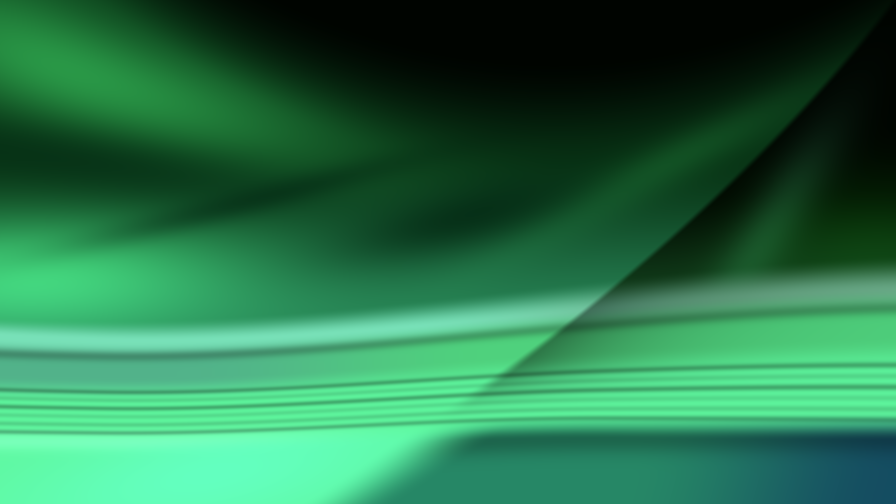
Reproduce this background procedurally as a Shadertoy shader.

```glsl
// Soft green light curtains with a diagonal fold and a bright flowing ribbon.

const float ASPECT = 16.0 / 9.0;
const int STRANDS = 6;
const float STRAND_WIDTH = 0.022;
const float FOLD_SOFTNESS = 0.010;

const vec3 NIGHT = vec3(0.00, 0.015, 0.00);
const vec3 CURTAIN_HIGH = vec3(0.03, 0.20, 0.08);
const vec3 CURTAIN_LOW = vec3(0.15, 0.51, 0.33);
const vec3 MOSS = vec3(0.10, 0.30, 0.15);
const vec3 EMERALD = vec3(0.14, 0.40, 0.22);
const vec3 SHADE = vec3(0.01, 0.15, 0.07);
const vec3 FOLD_GREEN = vec3(0.07, 0.25, 0.11);
const vec3 MINT = vec3(0.47, 0.88, 0.72);
const vec3 PALE_SAGE = vec3(0.42, 0.68, 0.54);
const vec3 JADE = vec3(0.32, 0.70, 0.54);
const vec3 LEAF = vec3(0.31, 0.82, 0.49);
const vec3 NEON = vec3(0.37, 0.97, 0.62);
const vec3 AQUA = vec3(0.39, 1.00, 0.75);
const vec3 SEA = vec3(0.15, 0.53, 0.40);
const vec3 DEEP_BLUE = vec3(0.08, 0.30, 0.38);

float hash(float n) {
    n = fract(n * 0.1031);
    n *= n + 33.33;
    return fract(n * (n + n));
}

float bell(float x, float width) {
    x /= width;
    return exp(-x * x);
}

// Rotated elliptical falloff, 1 at the centre
float glow(vec2 p, vec2 centre, vec2 radii, float angle) {
    float c = cos(angle), s = sin(angle);
    vec2 d = mat2(c, -s, s, c) * (p - centre) / radii;
    return exp(-dot(d, d));
}

// Hanging light to the left of the fold
vec3 curtain(vec2 p) {
    vec3 col = mix(CURTAIN_LOW, CURTAIN_HIGH, smoothstep(0.34, 0.70, p.y));
    col += MOSS * glow(p, vec2(0.28, 0.81), vec2(0.44, 0.11), -0.27);
    col += MOSS * 0.6 * glow(p, vec2(0.0, 0.95), vec2(0.30, 0.14), -0.4);
    col += EMERALD * glow(p, vec2(0.06, 0.46), vec2(0.42, 0.12), 0.0);
    col += MOSS * 0.4 * glow(p, vec2(1.33, 0.68), vec2(0.35, 0.045), 0.5);
    col = mix(col, SHADE, 0.55 * glow(p, vec2(0.20, 0.68), vec2(0.42, 0.06), -0.15));
    col = mix(col, SHADE, 0.55 * glow(p, vec2(0.53, 0.61), vec2(0.35, 0.028), 0.25));
    col = mix(col, SHADE, 0.75 * glow(p, vec2(0.93, 0.57), vec2(0.24, 0.06), 0.25));
    float x = p.x - 1.1;
    float nightEdge = 0.775 + 0.42 * x * x;
    return mix(col, NIGHT, smoothstep(-0.13, 0.11, p.y - nightEdge));
}

// Dark space behind the fold, with a faint ray and a green haze
vec3 behindFold(vec2 p) {
    vec3 col = mix(FOLD_GREEN, NIGHT, smoothstep(0.38, 0.63, p.y));
    col += vec3(0.02, 0.14, 0.02) * glow(p, vec2(1.74, 0.54), vec2(0.28, 0.12), 0.0);
    col += vec3(0.06, 0.16, 0.11) * glow(p, vec2(1.54, 0.57), vec2(0.22, 0.055), 1.0);
    return col;
}

// Ribbon colour at a depth from 0 (upper rim) to 1 (lower rim)
vec3 ribbon(float x, float depth) {
    vec3 rim = mix(MINT, PALE_SAGE, smoothstep(0.8, 1.5, x));
    vec3 body = mix(JADE, LEAF, smoothstep(0.35, 1.0, x));
    vec3 col = mix(rim, body, smoothstep(0.10, 0.28, depth));
    col = mix(col, NEON, smoothstep(0.42, 0.65, depth));
    col *= 1.0 - 0.25 * bell(depth - 0.23, 0.045);
    for (int i = 0; i < STRANDS; i++) {
        float k = float(i);
        float line = 0.54 + 0.072 * k + 0.035 * x;
        float strength = 0.08 + 0.24 * hash(k + 7.0);
        col *= 1.0 - strength * bell(depth - line, STRAND_WIDTH);
    }
    return col;
}

void mainImage(out vec4 fragColor, in vec2 fragCoord) {
    vec2 p = fragCoord / iResolution.xy * vec2(ASPECT, 1.0);

    // Signed distance across the curved fold, positive on its right
    float side = p.x - (0.625 + 1.55 * p.y - 0.40 * p.y * p.y);
    float softness = FOLD_SOFTNESS + 0.03 * (1.0 - smoothstep(0.0, 0.4, p.y));
    float folded = smoothstep(-softness, softness, side);
    vec3 col = mix(curtain(p), behindFold(p), folded);

    // Ribbon rims and the depth between them
    float top = 0.34 + 0.012 * exp(-4.0 * p.x) + 0.12 * smoothstep(0.2, 1.9, p.x);
    float bottom = 0.12 + 0.035 * smoothstep(0.2, 1.2, p.x);
    float depth = (top - p.y) / (top - bottom);

    // Pool of light under the ribbon, cooling towards the right corner
    vec3 cool = mix(SEA, DEEP_BLUE, smoothstep(1.25, 1.8, p.x + 0.3 * (0.1 - p.y)));
    cool *= 1.0 - 0.25 * bell(p.y - bottom + 0.025, 0.03);
    vec3 warm = mix(NEON, AQUA, glow(p, vec2(0.42, 0.06), vec2(0.40, 0.12), 0.2));
    vec3 pool = mix(warm, cool, smoothstep(-0.03, 0.16, side));

    // The fold dims the ribbon beside its edge
    vec3 band = ribbon(p.x, depth);
    float dimming = folded * exp(-max(side, 0.0) * 4.5);
    band *= 1.0 - 0.45 * dimming * (1.0 - smoothstep(0.45, 0.95, depth));
    band = mix(band, pool, smoothstep(0.90, 1.10, depth));
    band += vec3(0.10, 0.04, 0.10) * bell(depth - 0.98, 0.08) * (1.0 - smoothstep(0.2, 0.9, p.x));

    float rimBlur = 0.018 + 0.010 * p.x;
    col = mix(col, band, smoothstep(-rimBlur, rimBlur, top - p.y));
    fragColor = vec4(clamp(col, 0.0, 1.0), 1.0);
}
```
